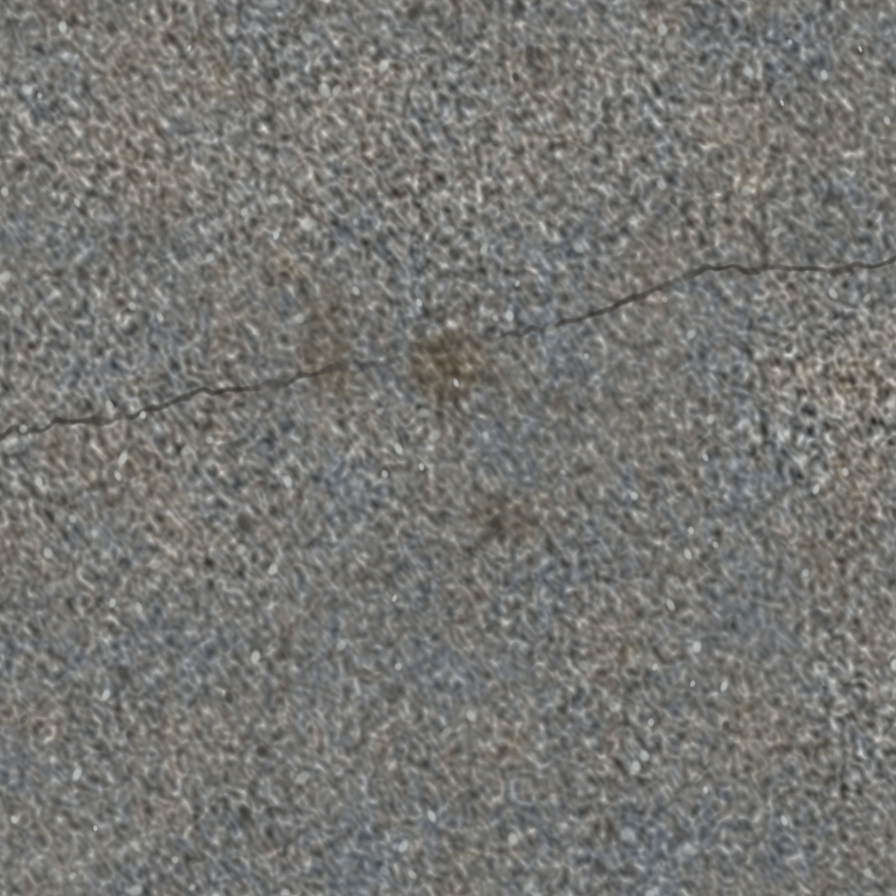
Write a Shadertoy shader that draws this texture.

```glsl
const vec3 STONE = vec3(0.452, 0.453, 0.443);
const vec3 CRACK = vec3(0.25, 0.24, 0.225);
const vec3 RUST = vec3(0.37, 0.34, 0.27);
const vec3 PIT = vec3(0.24, 0.235, 0.22);
const vec3 MINERAL = vec3(0.76, 0.78, 0.77);

vec3 hash3(vec2 p) {
    vec3 q = fract(vec3(p.xyx) * vec3(0.1031, 0.1030, 0.0973));
    q += dot(q, q.yxz + 33.33);
    return fract((q.xxy + q.yzz) * q.zyx);
}

float cornerSlope(vec2 cell, vec2 offset) {
    float angle = 6.2832 * hash3(cell).x;
    return dot(vec2(cos(angle), sin(angle)), offset);
}

// Gradient noise, centred on zero
float noise(vec2 p) {
    vec2 i = floor(p), f = p - i;
    vec2 w = f * f * f * (f * (f * 6.0 - 15.0) + 10.0);
    vec2 e = vec2(0.0, 1.0);
    float low = mix(cornerSlope(i, f), cornerSlope(i + e.yx, f - e.yx), w.x);
    float high = mix(cornerSlope(i + e, f - e), cornerSlope(i + 1.0, f - 1.0), w.x);
    return mix(low, high, w.y);
}

float fbm(vec2 p) {
    float sum = 0.0, gain = 1.0;
    for (int k = 0; k < 3; k++) {
        sum += gain * noise(p);
        p = p * 2.03 + 17.3;
        gain *= 0.55;
    }
    return sum;
}

// Soft round patch with a ragged outline
float patchMask(vec2 p, vec2 centre, vec2 size) {
    float d = length((p - centre) / size) + 0.7 * fbm(p * 14.0);
    return 1.0 - smoothstep(0.45, 1.25, d);
}

// Short slanted strokes mixed with curled ridges
float grain(vec2 p) {
    vec2 slanted = vec2(dot(p, vec2(0.8, 0.6)), 0.72 * dot(p, vec2(0.6, -0.8)));
    vec2 bend = 0.004 * vec2(noise(p * 45.0 + 3.0), noise(p * 45.0 + 61.0));
    float strokes = noise((slanted + bend) * 82.0);
    float fine = noise((slanted - bend) * 138.0 + 40.0);
    float curls = 0.17 - abs(noise((p + bend) * 58.0 + 90.0));
    return 0.55 * strokes + 0.6 * fine + 0.75 * curls;
}

// Scattered irregular dots: one candidate per cell
float specks(vec2 p, float cells, float share, float radius, float seed) {
    vec2 home = floor(p * cells);
    float cover = 0.0;
    for (int y = -1; y <= 1; y++)
    for (int x = -1; x <= 1; x++) {
        vec2 cell = home + vec2(x, y);
        vec3 r = hash3(cell + seed);
        vec3 s = hash3(cell + seed + 57.0);
        vec2 d = p - (cell + r.xy) / cells;
        d.x *= 0.8 + 0.6 * s.y;
        d.y += d.x * (s.z - 0.5);
        float size = radius * (0.55 + 0.7 * s.x);
        float dot_ = 1.0 - smoothstep(0.4 * size, 1.3 * size, length(d));
        cover = max(cover, dot_ * step(r.z, share) * (0.5 + 0.5 * s.y));
    }
    return cover;
}

float crackHeight(float x) {
    float bump = smoothstep(0.66, 0.78, x) * (1.0 - smoothstep(0.78, 0.96, x));
    float wander = 0.014 * noise(vec2(x * 11.0, 4.0)) + 0.012 * noise(vec2(x * 34.0, 9.0));
    return 0.512 + 0.2 * x + 0.03 * bump + wander;
}

float crackMask(vec2 p) {
    float d = abs(p.y - crackHeight(p.x) + 0.005 * noise(p * 60.0));
    float width = 0.0035 + 0.003 * noise(vec2(p.x * 24.0, 2.0));
    float faint = smoothstep(0.34, 0.42, p.x) * (1.0 - smoothstep(0.52, 0.62, p.x));
    float broken = smoothstep(-0.35, 0.1, noise(vec2(p.x * 18.0, 31.0)));
    return (1.0 - smoothstep(0.3 * width, 1.6 * width, d)) * mix(1.0, 0.3, faint) * mix(0.55, 1.0, broken);
}

void mainImage(out vec4 fragColor, in vec2 fragCoord) {
    vec2 p = fragCoord / iResolution.y;

    // Worn pale zones carry stronger grain
    float worn = 0.75 * patchMask(p, vec2(0.35, 0.86), vec2(0.55, 0.16));
    worn = max(worn, 0.6 * patchMask(p, vec2(0.72, 0.88), vec2(0.17, 0.16)));
    worn = max(worn, patchMask(p, vec2(0.95, 0.56), vec2(0.14, 0.13)));
    worn = max(worn, 0.8 * patchMask(p, vec2(0.98, 0.24), vec2(0.09, 0.12)));
    worn = max(worn, 0.4 * patchMask(p, vec2(0.1, 0.5), vec2(0.3, 0.2)));
    float g = grain(p);
    float contrast = 0.27 + 0.13 * worn + 0.08 * fbm(p * 5.0 + 8.0);
    float tone = contrast * g + 0.25 * max(g, 0.0) * g + 0.035 * worn + 0.035 * fbm(p * 7.0);
    vec3 color = STONE + tone;

    // Faint warm and cool tints
    float warmth = 0.035 * fbm(p * 9.0 + 25.0) + 0.03 * noise(p * 55.0 + 12.0) + 0.012 * worn;
    color += warmth * vec3(0.8, 0.1, -0.9);

    // Rusty stains and the crack
    float stain = patchMask(p, vec2(0.5, 0.585), vec2(0.05, 0.04));
    stain = max(stain, 0.7 * patchMask(p, vec2(0.36, 0.61), vec2(0.04, 0.07)));
    stain = max(stain, 0.7 * patchMask(p, vec2(0.56, 0.43), vec2(0.035)));
    stain = max(stain, 0.6 * specks(p, 9.0, 0.22, 0.02, 11.0));
    color = mix(color, RUST + 0.7 * tone, 0.7 * stain);
    color = mix(color, CRACK + 0.3 * tone, 0.8 * crackMask(p));

    // Dark pits and bright mineral chips
    color = mix(color, PIT, 0.75 * specks(p, 17.0, 0.13, 0.009, 71.0));
    color = mix(color, MINERAL, 0.85 * specks(p, 27.0, 0.17, 0.0062, 143.0));
    fragColor = vec4(clamp(color, 0.0, 1.0), 1.0);
}
```
